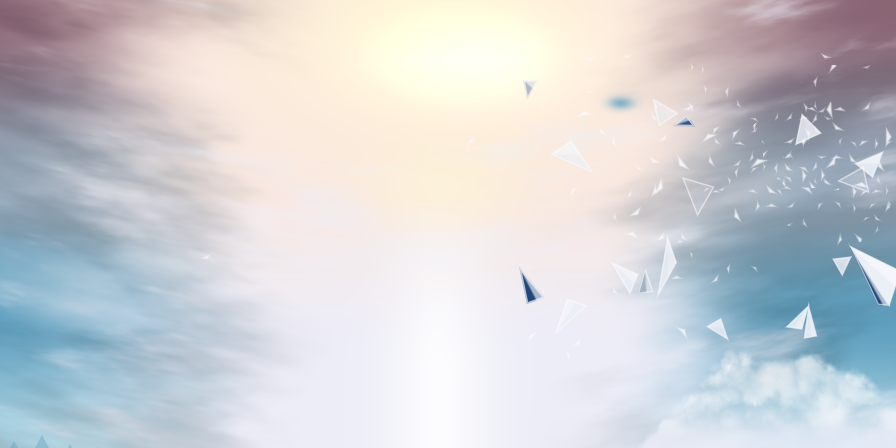
A WebGL 1 fragment shader for this background:

```glsl
precision highp float;

uniform vec2 u_resolution;

const float SOFT = 0.003;
const vec3 WHITE = vec3(0.98, 0.98, 0.99);
const vec3 GLASS = vec3(0.92, 0.94, 0.97);
const vec3 NAVY = vec3(0.13, 0.28, 0.48);
const vec3 MAUVE = vec3(0.54, 0.40, 0.46);
const vec3 SLATE = vec3(0.60, 0.67, 0.74);
const vec3 AZURE = vec3(0.38, 0.63, 0.75);
const vec3 HAZE = vec3(0.70, 0.85, 0.91);
const vec3 PEACH = vec3(0.98, 0.91, 0.88);
const vec3 LAVENDER = vec3(0.93, 0.93, 0.97);
const vec3 CREAM = vec3(1.0, 0.96, 0.82);

float hash(vec2 p) {
  vec3 q = fract(p.xyx * 0.1031);
  q += dot(q, q.yzx + 33.33);
  return fract((q.x + q.y) * q.z);
}

float noise(vec2 p) {
  vec2 i = floor(p), f = fract(p);
  f = f * f * (3.0 - 2.0 * f);
  return mix(mix(hash(i), hash(i + vec2(1.0, 0.0)), f.x),
             mix(hash(i + vec2(0.0, 1.0)), hash(i + 1.0), f.x), f.y);
}

float fbm(vec2 p) {
  float sum = 0.0, gain = 0.5;
  for (int i = 0; i < 5; i++) {
    sum += gain * noise(p);
    p = p * 2.03 + 17.1;
    gain *= 0.5;
  }
  return sum;
}

float glow(vec2 p, vec2 center, vec2 radius) {
  vec2 q = (p - center) / radius;
  return exp(-dot(q, q));
}

float cross2(vec2 a, vec2 b) { return a.x * b.y - a.y * b.x; }

float side(vec2 p, vec2 a, vec2 b) {
  return cross2(b - a, p - a) / length(b - a);
}

float triangle(vec2 p, vec2 a, vec2 b, vec2 c) {
  float turn = sign(cross2(b - a, c - a));
  return max(max(-turn * side(p, a, b), -turn * side(p, b, c)), -turn * side(p, c, a));
}

// Glass facet folded from corner a, with a bright rim
vec3 shard(vec3 col, vec2 p, vec2 a, vec2 b, vec2 c, vec3 tint, float fill) {
  float d = triangle(p, a, b, c);
  float body = 1.0 - smoothstep(-SOFT, SOFT, d);
  float rim = 1.0 - smoothstep(0.0, SOFT, abs(d + 0.001));
  float fold = smoothstep(-SOFT, SOFT, side(p, a, mix(b, c, 0.45)));
  vec3 face = mix(tint, mix(tint, WHITE, 0.65), fold);
  return mix(mix(col, face, body * fill), WHITE, rim * 0.6);
}

vec3 sky(vec2 p) {
  float dx = p.x - 0.98;
  float slant = p.y - 0.22 * sqrt(dx * dx + 0.08);
  float streaks = fbm(vec2(p.x * 2.2, slant * 7.0) + 4.0);
  float wisps = fbm(vec2(p.x * 4.0, slant * 15.0) + 31.0);
  vec3 edge = mix(HAZE, AZURE, smoothstep(0.0, 0.28, p.y));
  edge = mix(edge, SLATE, smoothstep(0.32, 0.6, p.y + 0.15 * (streaks - 0.5)));
  edge = mix(edge, MAUVE, smoothstep(0.6, 0.97, p.y));
  vec3 core = mix(LAVENDER, PEACH, smoothstep(0.2, 0.65, p.y));
  float reach = abs(dx) * mix(1.0, 1.15, smoothstep(0.0, 0.6, dx));
  vec3 col = mix(core, edge, smoothstep(0.36, 1.05, reach + 0.5 * (streaks - 0.48)));
  col = mix(col, LAVENDER, 0.55 * smoothstep(0.48, 0.78, wisps));
  col *= 1.0 - 0.13 * smoothstep(0.45, 0.75, streaks) * smoothstep(0.15, 0.6, abs(dx));
  // Sun and its falling column of light
  col = mix(col, CREAM, 0.85 * glow(p, vec2(0.98, 0.92), vec2(0.38, 0.22)));
  col = mix(col, CREAM, 0.6 * glow(p, vec2(0.99, 0.59), vec2(0.17, 0.1)));
  col += 0.12 * glow(p, vec2(1.04, 0.87), vec2(0.2, 0.1));
  float column = exp(-dx * dx / 0.012) * (1.0 - smoothstep(0.15, 0.65, p.y));
  return mix(col, vec3(1.0), 0.85 * column);
}

vec3 cumulus(vec3 col, vec2 p) {
  float billow = fbm(p * 14.0), puffs = abs(2.0 * noise(p * 23.0 + billow) - 1.0);
  float crest = 0.22 - 2.2 * (p.x - 1.75) * (p.x - 1.75);
  float depth = crest + 0.1 * (billow - 0.5) + 0.025 * puffs - p.y;
  vec3 tone = mix(vec3(0.64, 0.78, 0.85), WHITE, smoothstep(0.2, 0.8, billow + 0.2 * puffs));
  tone = mix(tone, LAVENDER, 1.0 - smoothstep(0.0, 0.12, p.y));
  return mix(col, tone, 0.75 * smoothstep(0.0, 0.035, depth));
}

// Random splinters, densest on the right
vec3 splinters(vec3 col, vec2 p) {
  float density = 0.5 * glow(p, vec2(1.84, 0.65), vec2(0.17, 0.14))
                + 0.13 * glow(p, vec2(1.52, 0.58), vec2(0.25, 0.3));
  for (int i = 0; i < 3; i++) {
    float layer = float(i), scale = 18.0 + 9.0 * layer;
    vec2 cell = floor(p * scale), seed = cell + 41.0 * layer;
    vec2 center = (cell + 0.35 + 0.3 * vec2(hash(seed), hash(seed + 7.3))) / scale;
    float angle = 6.283 * hash(seed + 13.7);
    vec2 along = vec2(cos(angle), sin(angle)) * mix(0.12, 0.34, hash(seed + 3.1)) / scale;
    vec2 across = vec2(-along.y, along.x) * 0.6;
    float d = triangle(p, center + along, center - along, center + across);
    float shown = step(hash(seed + 23.9), density);
    col = mix(col, WHITE, 0.85 * shown * (1.0 - smoothstep(-SOFT, SOFT, d)));
  }
  return col;
}

vec3 largeShards(vec3 col, vec2 p) {
  col = shard(col, p, vec2(1.23, 0.655), vec2(1.275, 0.686), vec2(1.323, 0.615), GLASS, 0.7);
  col = shard(col, p, vec2(1.24, 0.255), vec2(1.266, 0.333), vec2(1.31, 0.318), GLASS, 0.7);
  col = shard(col, p, vec2(1.365, 0.414), vec2(1.424, 0.388), vec2(1.406, 0.344), GLASS, 0.8);
  col = shard(col, p, vec2(1.49, 0.471), vec2(1.51, 0.414), vec2(1.468, 0.339), GLASS, 0.8);
  col = shard(col, p, vec2(1.44, 0.4), vec2(1.458, 0.349), vec2(1.424, 0.344), SLATE, 0.8);
  col = shard(col, p, vec2(1.578, 0.271), vec2(1.609, 0.289), vec2(1.625, 0.242), GLASS, 0.8);
  col = shard(col, p, vec2(1.805, 0.318), vec2(1.755, 0.27), vec2(1.79, 0.265), GLASS, 0.9);
  col = shard(col, p, vec2(1.805, 0.318), vec2(1.823, 0.25), vec2(1.795, 0.245), GLASS, 0.9);
  col = shard(col, p, vec2(1.79, 0.745), vec2(1.833, 0.703), vec2(1.776, 0.677), GLASS, 0.8);
  col = shard(col, p, vec2(1.909, 0.635), vec2(1.971, 0.661), vec2(1.948, 0.604), GLASS, 0.9);
  col = shard(col, p, vec2(1.859, 0.422), vec2(1.9, 0.427), vec2(1.88, 0.385), GLASS, 0.8);
  col = shard(col, p, vec2(1.523, 0.604), vec2(1.594, 0.583), vec2(1.557, 0.518), GLASS, 0.15);
  col = shard(col, p, vec2(1.458, 0.779), vec2(1.513, 0.747), vec2(1.471, 0.719), GLASS, 0.4);
  col = shard(col, p, vec2(1.87, 0.596), vec2(1.927, 0.628), vec2(1.94, 0.57), GLASS, 0.2);
  col = shard(col, p, vec2(1.169, 0.82), vec2(1.2, 0.82), vec2(1.177, 0.78), SLATE, 0.8);
  col = shard(col, p, vec2(1.161, 0.4), vec2(1.214, 0.336), vec2(1.177, 0.323), NAVY, 1.0);
  col = shard(col, p, vec2(1.505, 0.72), vec2(1.532, 0.742), vec2(1.549, 0.719), NAVY, 0.9);
  col = shard(col, p, vec2(1.898, 0.45), vec2(1.96, 0.32), vec2(1.985, 0.318), NAVY, 1.0);
  col = shard(col, p, vec2(1.898, 0.45), vec2(2.01, 0.395), vec2(1.985, 0.318), GLASS, 1.0);
  return mix(col, AZURE, 0.75 * glow(p, vec2(1.386, 0.77), vec2(0.028, 0.014)));
}

void main() {
  vec2 p = gl_FragCoord.xy / u_resolution * vec2(2.0, 1.0);
  vec3 col = cumulus(sky(p), p);
  // Faint spires in the lower left
  float spire = 0.06 * hash(vec2(floor(p.x * 16.0), 5.0)) - 0.12 * abs(fract(p.x * 16.0) - 0.5);
  col = mix(col, AZURE, 0.4 * smoothstep(-SOFT, SOFT, spire - p.y) * (1.0 - step(0.25, p.x)));
  col = largeShards(splinters(col, p), p);
  gl_FragColor = vec4(clamp(col, 0.0, 1.0), 1.0);
}
```
